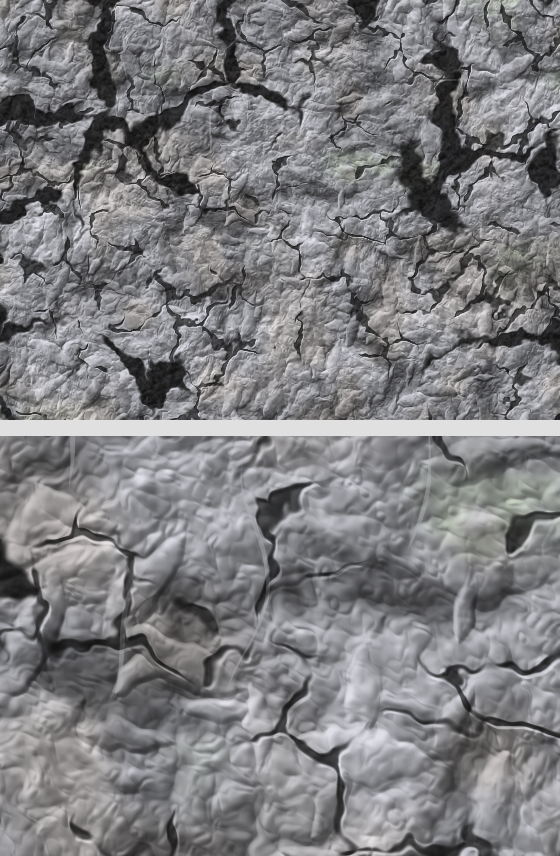
Top, the full canvas; bottom, a detail of the centre.
A Shadertoy shader for this texture:

```glsl
const vec3 WARM_TINT = vec3(1.02, 0.995, 0.99);
const vec3 COOL_TINT = vec3(0.99, 0.995, 1.03);
const vec3 MOSS_TINT = vec3(0.9, 1.0, 0.8);
const vec2 LIGHT_DIR = vec2(-0.55, 0.83);
const float CLOD_LEVEL = 0.024;

struct Ground { float height; float gap; float cavity; float cover; float bodyTone; };

vec2 hash2(vec2 p) {
    vec3 q = fract(vec3(p.xyx) * vec3(0.1031, 0.1030, 0.0973));
    q += dot(q, q.yzx + 33.33);
    return fract((q.xx + q.yz) * q.zy);
}

vec2 noise2(vec2 p) {
    vec2 i = floor(p), f = fract(p);
    f = f * f * (3.0 - 2.0 * f);
    return mix(mix(hash2(i), hash2(i + vec2(1, 0)), f.x),
               mix(hash2(i + vec2(0, 1)), hash2(i + vec2(1, 1)), f.x), f.y);
}

// Moves a point by signed noise to roughen outlines
vec2 jitter(vec2 p, float frequency, float amount) {
    return amount * (noise2(p * frequency) - 0.5);
}

mat2 rotation(float a) {
    return mat2(cos(a), -sin(a), sin(a), cos(a));
}

// Rounded clods separated by sharp creases
float billow(vec2 p, float amplitude) {
    float sum = 0.0;
    for (int i = 0; i < 5; i++) {
        sum += amplitude * abs(2.0 * noise2(p).x - 1.0);
        p = rotation(0.65) * p * 2.03 + 7.3;
        amplitude *= 0.54;
    }
    return sum;
}

// Scattered tapered bodies: x is height, y is a random tone
vec2 spindles(vec2 p, float cell, float halfLength, float halfWidth, float share, float seed) {
    vec2 best = vec2(0.0, 0.5);
    vec2 home = floor(p / cell);
    for (int j = -1; j <= 1; j++)
    for (int i = -1; i <= 1; i++) {
        vec2 id = home + vec2(i, j);
        vec2 place = hash2(id + seed), look = hash2(id + seed + 57.0);
        if (hash2(id + seed + 91.0).x > share) continue;
        vec2 q = rotation(0.7 + 2.4 * (look.x - 0.5)) * (p - (id + 0.2 + 0.6 * place) * cell);
        float x = q.x / (halfLength * (0.6 + 0.4 * place.y));
        float taper = halfWidth * max(1.0 - x * x, 0.0) * (1.0 - 0.35 * x);
        float y = q.y / max(taper, 0.0001);
        float height = 0.6 * taper * max(1.0 - y * y, 0.0);
        if (height > best.x) best = vec2(height, look.y);
    }
    return best;
}

// Difference of the two nearest cell distances, zero on the borders
float cellBorder(vec2 p) {
    vec2 home = floor(p);
    float nearest = 9.0, second = 9.0;
    for (int j = -1; j <= 1; j++)
    for (int i = -1; i <= 1; i++) {
        vec2 id = home + vec2(i, j);
        float d = length(id + hash2(id + 13.0) - p);
        second = min(second, max(nearest, d));
        nearest = min(nearest, d);
    }
    return second - nearest;
}

float crack(vec2 p, float scale, float width, float softness) {
    float opening = width * smoothstep(0.42, 0.8, noise2(p * scale * 1.3 + 4.0).y);
    opening *= 0.2 + 1.6 * noise2(p * scale * 6.0).x;
    return (1.0 - smoothstep(opening - softness, opening + softness, cellBorder(p * scale)))
         * smoothstep(0.0, 1.5 * softness, opening);
}

Ground ground(vec2 p) {
    vec2 fine = jitter(p, 45.0, 0.018) + jitter(p, 100.0, 0.009);
    vec2 ragged = p + jitter(p, 8.0, 0.06) + jitter(p, 21.0, 0.03) + fine;
    vec2 bent = p + jitter(p, 14.0, 0.02) + 0.55 * fine;

    vec2 large = spindles(bent, 0.085, 0.07, 0.018, 0.6, 3.0);
    vec2 small = spindles(bent + 0.31, 0.055, 0.044, 0.011, 0.5, 29.0);
    vec2 body = large.x > small.x ? large : small;

    Ground g;
    g.cover = smoothstep(0.0, 0.005, body.x);
    g.bodyTone = body.y;
    float clods = billow((p + 0.5 * fine) * 8.0 + 0.5 * noise2(p * 5.0), 0.028);
    g.cavity = 1.0 - smoothstep(0.007, 0.021, clods);
    g.gap = max(crack(ragged, 3.3, 0.12, 0.03), 0.8 * crack(ragged + 0.7, 11.0, 0.09, 0.04));
    g.height = (clods - CLOD_LEVEL) * (1.0 - 0.4 * g.cover) + body.x - 0.005 * g.gap;
    return g;
}

void mainImage(out vec4 fragColor, in vec2 fragCoord) {
    vec2 p = fragCoord / iResolution.y + 5.0;

    // Slanted light over the relief
    float reach = 0.003;
    Ground g = ground(p);
    float slope = (g.height - ground(p + LIGHT_DIR * reach).height) / reach;
    float light = slope / sqrt(1.0 + slope * slope);

    // Dusty patches, bodies and grit
    float patches = noise2(p * 7.0).x + 0.8 * noise2(p * 23.0).y - 0.9;
    float grit = noise2(p * 90.0).x + noise2(p * 180.0).y - 1.0;
    float tone = 0.565 + 0.25 * light + 0.13 * patches + 0.13 * grit * (1.0 - 0.4 * g.cover);
    tone += g.cover * (0.18 * g.bodyTone - 0.11);
    tone *= 1.0 - 0.4 * g.cavity * (1.0 - 0.6 * g.cover);

    // Pale root fibres
    vec2 curled = p + jitter(p, 11.0, 0.06);
    float fibre = smoothstep(0.0002, 0.001, spindles(curled, 0.14, 0.1, 0.0026, 0.35, 71.0).x);
    tone = mix(tone, 0.72, 0.4 * fibre);

    // Deep gaps with dim crumbs
    tone = mix(tone, 0.14 + 0.07 * grit + 0.05 * light, g.gap * (1.0 - 0.3 * fibre));

    // Faint mineral and moss tints
    vec3 tint = mix(WARM_TINT, COOL_TINT, smoothstep(0.1, 0.6, noise2(p * 12.0 + 3.0).y));
    float moss = smoothstep(0.82, 0.97, noise2(p * 5.0 + 40.0).x) * noise2(p * 40.0).y;
    tint = mix(tint, MOSS_TINT, 0.5 * moss);
    fragColor = vec4(clamp(tone, 0.07, 0.88) * tint, 1.0);
}
```
